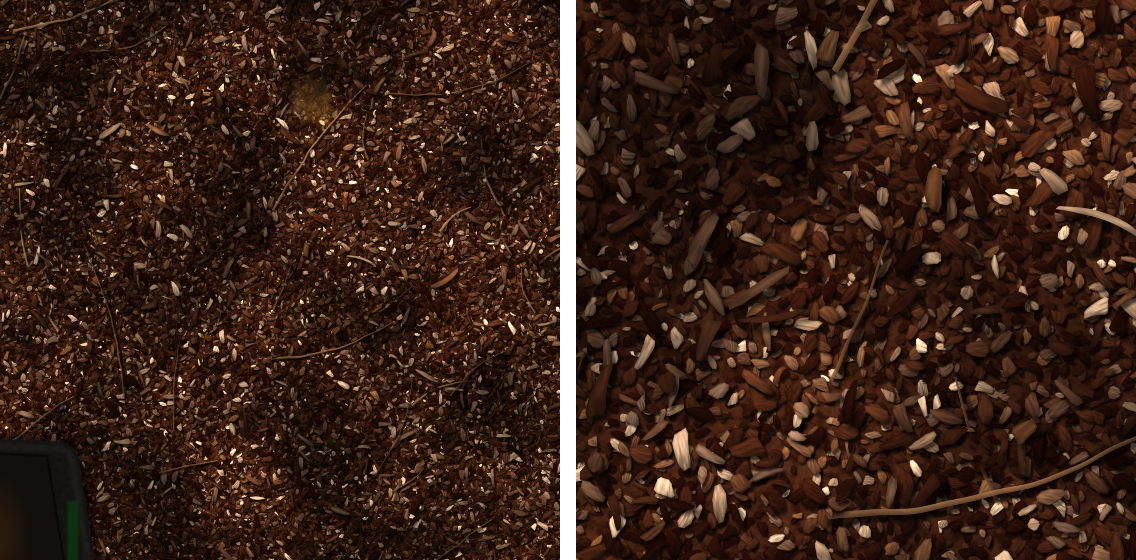
Left, the full canvas; right, a detail of the centre.
This texture is drawn by a Shadertoy shader. Its source:

```glsl
vec3 hash3(vec2 p) {
    vec3 q = fract(p.xyx * vec3(.1031, .1030, .0973));
    q += dot(q, q.yxz + 33.33);
    return fract((q.xxy + q.yzz) * q.zyx);
}

float noise(vec2 p) {
    vec2 i = floor(p), f = fract(p);
    f = f * f * (3. - 2. * f);
    return mix(mix(hash3(i).x, hash3(i + vec2(1, 0)).x, f.x),
               mix(hash3(i + vec2(0, 1)).x, hash3(i + 1.).x, f.x), f.y);
}

float fbm(vec2 p) {
    return .5 * noise(p) + .3 * noise(p * 2.1 + 7.) + .2 * noise(p * 4.3 + 19.);
}

mat2 rotation(float a) {
    return mat2(cos(a), -sin(a), sin(a), cos(a));
}

// Wood tone from damp dark bark to pale split wood
vec3 barkColor(float tone, float warmth) {
    vec3 mid = mix(vec3(.34, .245, .185), vec3(.42, .26, .145), warmth * warmth);
    vec3 c = mix(vec3(.105, .036, .016), vec3(.235, .118, .064), smoothstep(.05, .45, tone));
    c = mix(c, mid, smoothstep(.42, .76, tone));
    c = mix(c, vec3(.53, .415, .32), smoothstep(.78, .93, tone));
    return mix(c, vec3(.80, .66, .53), smoothstep(.93, 1., tone));
}

// Skewed, slightly tapered plank with clipped corners
float chipDistance(vec2 q, vec2 size, vec3 shape) {
    q.x += q.y * (shape.x - .5) * 1.4;
    q.y += (shape.y - .5) * .5 * q.x * q.x;
    size.y *= 1. - .4 * shape.z * clamp(q.x / size.x, -1., 1.);
    vec2 a = abs(q);
    float corner = (a.x / size.x + a.y / size.y - 1.25 - .55 * shape.z) * size.y * .75;
    return max(max(a.x - size.x, a.y - size.y), corner);
}

// One layer of scattered chips, each dropping a small shadow
vec3 scatterChips(vec3 col, vec2 p, float scale, float density, float slim, float darkness, float aa) {
    p = p * scale + scale * .37;
    aa *= scale;
    for (int j = -1; j <= 1; j++)
    for (int i = -1; i <= 1; i++) {
        vec2 cell = floor(p) + vec2(i, j);
        vec3 place = hash3(cell + scale);
        vec3 look = hash3(cell + scale * 2. + 41.);
        vec3 shape = hash3(cell + scale * 3. + 97.);
        if (shape.x > density) continue;
        shape.x /= density;
        mat2 turn = rotation(place.z * 6.283);
        vec2 offset = p - cell - place.xy;
        vec2 q = turn * offset;
        vec2 size = vec2(mix(.34, .8, look.x * look.x), mix(.17, .44, look.y) * slim);
        float shadow = chipDistance(turn * (offset + vec2(-.11, .14)), size, shape);
        col *= 1. - .58 * (1. - smoothstep(-.08, .1, shadow));
        float d = chipDistance(q, size, shape);
        float grain = noise(vec2(q.x * 3., q.y * 14.) + cell * 5.);
        float light = 1. + .6 * dot(offset, vec2(-.4, .8)) + .45 * (grain - .5);
        light *= mix(.8, 1.04, smoothstep(0., .1, -d));
        vec3 wood = barkColor(pow(look.z, darkness), shape.y) * light;
        col = mix(col, wood, 1. - smoothstep(-aa, aa, d));
    }
    return col;
}

// Long curved stems, partly buried
vec3 scatterTwigs(vec3 col, vec2 p, float aa) {
    for (float i = 0.; i < 28.; i++) {
        vec3 place = hash3(vec2(i, 5.)), look = hash3(vec2(i, 71.));
        float len = mix(.07, .30, look.x * look.x);
        vec2 q = rotation(mix(.2, 1.9, place.z)) * (p - place.xy * 1.1 + .1);
        float t = clamp(q.x / len, 0., 1.);
        q.y -= (look.y - .5) * len * .25 * sin(3.14 * t) + .003 * (noise(vec2(q.x * 40., i)) - .5);
        float ends = abs(q.x - len * .5) - len * .5;
        float width = mix(.0009, .002, look.z) * (1.2 - .6 * t);
        float d = max(abs(q.y) - width, ends);
        float shadow = max(abs(q.y + .003) - width, ends);
        float seen = smoothstep(.2, .4, noise(p * 35. + i * 9.));
        col *= 1. - .5 * seen * (1. - smoothstep(0., .003, shadow));
        vec3 stem = mix(vec3(.28, .17, .10), vec3(.52, .38, .25), look.z) * (1. + .25 * q.y / width);
        col = mix(col, stem, .85 * seen * (1. - smoothstep(-aa, aa, d)));
    }
    return col;
}

// Dark moulded case with an inset panel and a green strip
vec3 drawCase(vec3 col, vec2 p, float aa) {
    vec2 q = p + vec2(.16 * (p.y - .2), .05 * p.x);
    float d = length(max(q - vec2(.107, .186), 0.)) - .03;
    float panel = max(q.x - .082, q.y - .19);
    vec3 shell = vec3(.09, .083, .075) * (.75 + .25 * noise(p * 180.));
    shell += .035 * smoothstep(.012, 0., abs(d + .012));
    shell = mix(shell, vec3(.07, .058, .046), 1. - smoothstep(-.002, .002, panel));
    shell *= 1. - .6 * smoothstep(.004, 0., abs(panel));
    shell += vec3(.10, .045, .0) * smoothstep(.09, 0., length((p - vec2(0, .04)) * vec2(1.4, .7)));
    float strip = max(abs(p.x - .13) - .009, abs(p.y - .05) - .055);
    shell = mix(shell, vec3(.05, .19, .06), 1. - smoothstep(-.003, .004, strip));
    col *= mix(.5, 1., smoothstep(0., .02, d));
    return mix(col, shell, 1. - smoothstep(-aa, aa * 2., d));
}

void mainImage(out vec4 fragColor, in vec2 fragCoord) {
    vec2 p = fragCoord / iResolution.y;
    float aa = .6 / iResolution.y;

    // Fine crumbs, then larger and rarer chips
    vec3 col = barkColor(.6 * fbm(p * 170.), .7);
    col = scatterChips(col, p, 139., .9, .95, 1.7, aa);
    col = scatterChips(col, p, 97., .66, .9, 1.4, aa);
    col = scatterChips(col, p, 67., .4, .8, 1.15, aa);
    col = scatterChips(col, p, 45., .16, .55, 1., aa);
    col = scatterChips(col, p, 27., .06, .3, .6, aa);

    // Dry fibrous tuft
    float tuft = smoothstep(.055, .01, length(p - vec2(.56, .82)) + .06 * (fbm(p * 45.) - .5));
    col = mix(col, vec3(.42, .29, .12) * (.4 + 1.1 * fbm(p * 190.)), .65 * tuft);

    col = scatterTwigs(col, p, aa);

    // Hollows and rises of the ground
    col *= mix(.66, 1.52, smoothstep(.2, .78, fbm(p * 7. + 3.)));
    fragColor = vec4(drawCase(col, p, aa), 1.);
}
```
